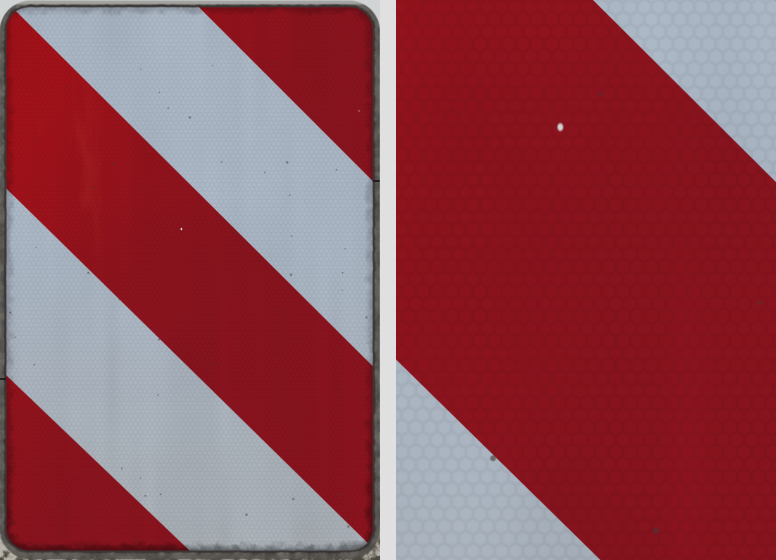
Left: the whole. Right: its middle third, enlarged.
Reproduce this pattern procedurally as a Shadertoy shader.

```glsl
// A weathered metal panel with broad diagonal bands of red and pale blue-grey.
// Slightly fanned stripes lie under a honeycomb reflective grain, inside a
// rounded dark frame built from box distances; hash noise adds grime and chips.

float hash(vec2 p) {
    vec3 q = fract(vec3(p.xyx) * 0.1031);
    q += dot(q, q.yzx + 33.33);
    return fract((q.x + q.y) * q.z);
}

float noise(vec2 p) {
    vec2 i = floor(p), f = fract(p);
    f = f * f * (3.0 - 2.0 * f);
    return mix(mix(hash(i), hash(i + vec2(1, 0)), f.x),
               mix(hash(i + vec2(0, 1)), hash(i + vec2(1, 1)), f.x), f.y);
}

float fbm(vec2 p) {
    float sum = 0.0, amp = 0.5;
    for (int i = 0; i < 4; i++) {
        sum += amp * noise(p);
        p = p * 2.03 + 17.1;
        amp *= 0.5;
    }
    return sum;
}

float roundedBox(vec2 p, vec2 halfSize, float radius) {
    vec2 q = abs(p) - halfSize + radius;
    return length(max(q, 0.0)) + min(max(q.x, q.y), 0.0) - radius;
}

// Signed distance to the bands: positive on pale, negative on red.
float stripes(vec2 p) {
    float s = (1.0 - p.y - p.x + 0.3424) / 0.334;
    s += 0.015 * p.x * s * s;
    return (abs(mod(s - 0.5, 2.0) - 1.0) - 0.5) * 0.236;
}

// 0 on the walls of the cells, 1 inside.
float honeycomb(vec2 p) {
    vec2 period = vec2(1.0, 1.732);
    vec2 a = mod(p, period) - 0.5 * period;
    vec2 b = mod(p - 0.5 * period, period) - 0.5 * period;
    vec2 g = abs(dot(a, a) < dot(b, b) ? a : b);
    return smoothstep(0.0, 0.22, 0.5 - max(g.x, dot(g, vec2(0.5, 0.866))));
}

// Sparse dots, at most one per grid cell.
float specks(vec2 p, float density, float chance, float px) {
    vec2 cell = floor(p * density);
    vec2 jitter = vec2(hash(cell + 3.7), hash(cell + 41.3)) * 0.6 + 0.2;
    float d = length(p - (cell + jitter) / density);
    float radius = mix(0.0006, 0.0019, hash(cell + 71.9));
    return step(hash(cell + 9.1), chance) * (1.0 - smoothstep(radius - px, radius + px, d));
}

void mainImage(out vec4 fragColor, in vec2 fragCoord) {
    float px = 1.0 / iResolution.y;
    vec2 p = fragCoord * px;
    float grime = fbm(p * 9.0);
    float grit = fbm(p * 90.0);

    // Enamel colours, with the red deepening down and to the right
    float shade = smoothstep(0.0, 0.65, p.x + 0.6 * (1.0 - p.y) - 0.05);
    vec3 red = mix(vec3(0.63, 0.065, 0.095), vec3(0.53, 0.075, 0.115), shade);
    vec3 pale = mix(vec3(0.655, 0.68, 0.705), vec3(0.66, 0.705, 0.76), smoothstep(0.0, 0.6, p.y));

    // Faint orange rubbing on the upper left of the red
    float rub = smoothstep(0.5, 0.8, fbm(p * vec2(40.0, 9.0) + 5.0));
    rub *= exp(-dot((p - vec2(0.1, 0.68)) * vec2(14, 7), (p - vec2(0.1, 0.68)) * vec2(14, 7)));
    red += rub * vec3(0.08, 0.07, 0.03);

    float band = stripes(p);
    vec3 face = mix(red, pale, smoothstep(-0.8 * px, 0.8 * px, band));

    // Reflective grain, vertical streaks and broad stains
    face *= 0.965 + 0.045 * honeycomb(p / 0.0085);
    face *= 0.97 + 0.04 * noise(p * vec2(45.0, 3.0)) + 0.04 * (grime - 0.5);

    // Dark specks and a few pale chips
    face = mix(face, vec3(0.27, 0.22, 0.22), 0.6 * specks(p, 22.0, 0.16, px));
    face = mix(face, vec3(0.66, 0.58, 0.58), 0.7 * specks(p + 7.3, 13.0, 0.05, px));
    float chip = length((p - vec2(0.324, 0.591)) * vec2(1.2, 0.9));
    face = mix(face, vec3(0.82), 1.0 - smoothstep(0.001, 0.003, chip));

    // Dirt gathered along the rim, heavier at the bottom
    float inner = roundedBox(p - vec2(0.3385, 0.502), vec2(0.327, 0.485), 0.04);
    float rim = smoothstep(-0.018, 0.0, inner + 0.018 * (grit - 0.55));
    face *= 1.0 - rim * mix(0.4, 0.2, smoothstep(0.0, 0.3, p.y));

    // Frame: dark seam, worn grey metal and a brighter upper lip
    vec3 metal = vec3(0.36, 0.35, 0.33) * (0.72 + 0.56 * grit);
    metal = mix(metal, vec3(0.64, 0.64, 0.63), smoothstep(0.989, 0.995, p.y));
    float seam = 1.0 - smoothstep(0.001, 0.005, abs(inner - 0.001 + 0.004 * (grit - 0.5)));
    metal = mix(metal, vec3(0.2, 0.18, 0.18), 0.8 * seam);

    // Joints in the side rails
    float jointY = p.x < 0.34 ? 0.323 : 0.677;
    float joint = 1.0 - smoothstep(0.001, 0.0025, abs(p.y - jointY));
    metal = mix(metal, vec3(0.12), joint);

    // Pale sky above, mottled gravel below
    vec3 gravel = mix(vec3(0.3, 0.29, 0.25), vec3(0.72, 0.7, 0.66), smoothstep(0.3, 0.65, grit));
    vec3 ground = mix(gravel, vec3(0.82, 0.83, 0.83), smoothstep(0.1, 0.4, p.y));

    float outer = roundedBox(p - vec2(0.339, 0.5), vec2(0.3395, 0.499), 0.055);
    vec3 col = mix(metal, ground, smoothstep(-px, px, outer));
    col = mix(face, col, smoothstep(-px, px, inner + 0.0015 * (grit - 0.5)));
    fragColor = vec4(col, 1.0);
}
```
